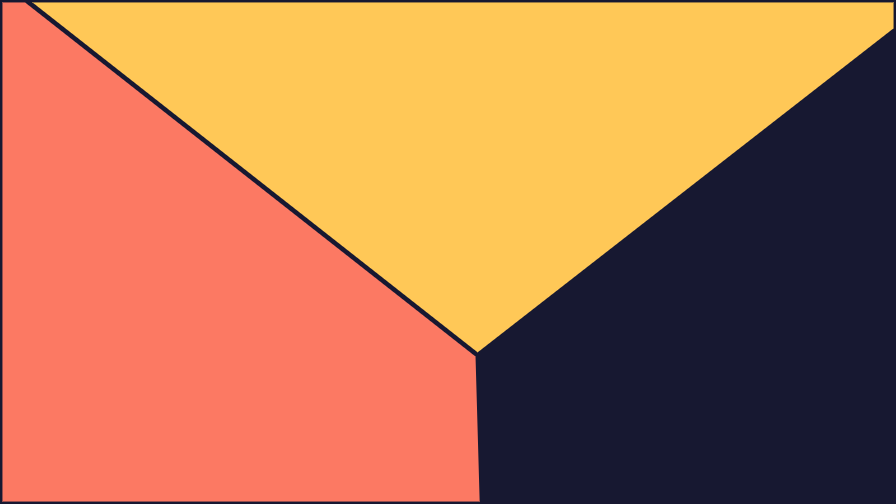
Give the GLSL for this background, as a Shadertoy shader.

```glsl
// Flat three-way split: a yellow wedge above, a coral panel at the lower left
// and navy filling the rest, showing as a seam and a thin frame.
// Each panel is an intersection of half planes, antialiased by its distance.

const vec3 NAVY   = vec3(0.090, 0.094, 0.192);
const vec3 YELLOW = vec3(1.000, 0.784, 0.341);
const vec3 CORAL  = vec3(0.988, 0.474, 0.390);

// Positions and lengths in canvas heights
const vec2 WEDGE_TIP    = vec2(0.9477, 0.3009);
const vec2 CORAL_CORNER = vec2(0.9435, 0.2926);
const vec2 LEFT_DIR     = vec2(-1.0, 0.786);    // slope of the seam
const vec2 RIGHT_DIR    = vec2(1.0, 0.779);     // slope of the wedge's right side
const vec2 LOWER_DIR    = vec2(0.0285, -1.0);   // lean of the coral panel's side
const float FRAME_WIDTH = 0.00486;

// Signed distance to a line; negative on the left of its direction
float halfPlane(vec2 p, vec2 origin, vec2 dir) {
    vec2 n = normalize(vec2(dir.y, -dir.x));
    return dot(p - origin, n);
}

// Signed distance to the framed interior; negative inside
float frameInterior(vec2 p, vec2 size) {
    vec2 d = abs(p - 0.5 * size) - 0.5 * size + FRAME_WIDTH;
    return max(d.x, d.y);
}

// Share of a pixel covered by a shape
float coverage(float dist, float pixel) {
    return clamp(0.5 - dist / pixel, 0.0, 1.0);
}

void mainImage(out vec4 fragColor, in vec2 fragCoord) {
    float pixel = 1.0 / iResolution.y;
    vec2 p = fragCoord * pixel;
    float interior = frameInterior(p, iResolution.xy * pixel);

    // Wedge: above both slanted sides
    float wedge = max(halfPlane(p, WEDGE_TIP, -LEFT_DIR),
                      halfPlane(p, WEDGE_TIP, RIGHT_DIR));

    // Coral panel: below the seam and left of the leaning side
    float panel = max(halfPlane(p, CORAL_CORNER, LEFT_DIR),
                      halfPlane(p, CORAL_CORNER, -LOWER_DIR));

    vec3 color = NAVY;
    color = mix(color, YELLOW, coverage(max(wedge, interior), pixel));
    color = mix(color, CORAL, coverage(max(panel, interior), pixel));
    fragColor = vec4(color, 1.0);
}
```
